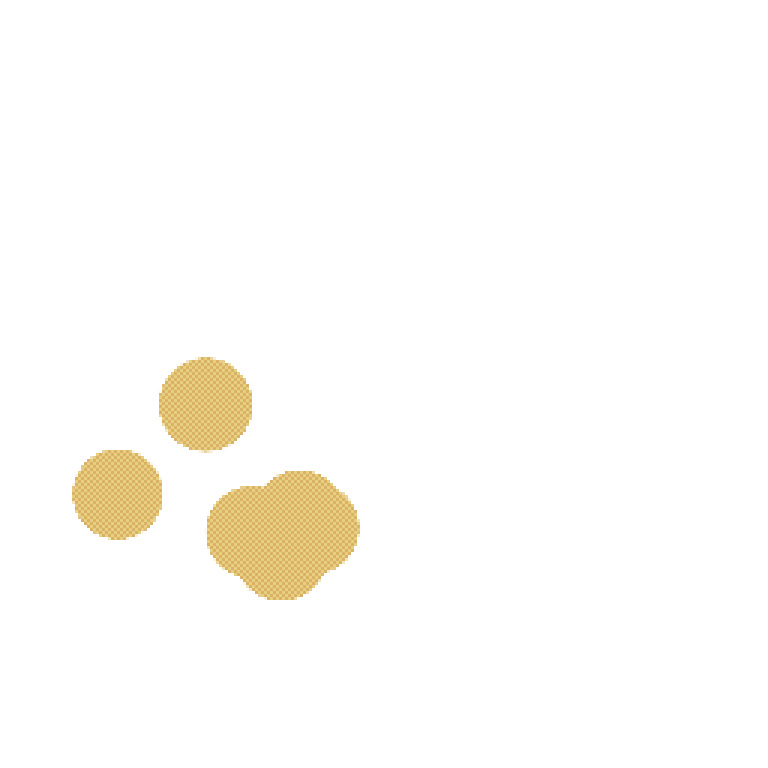
This background is drawn by a WebGL 2 fragment shader. Its source:

```glsl
#version 300 es
precision highp float;

uniform vec2 u_resolution;
out vec4 fragColor;

// Disc centres (xy) and radii (z) in canvas units
const vec3 DISCS[6] = vec3[6](
    vec3(0.268, 0.473, 0.0610),
    vec3(0.1535, 0.3565, 0.0588),
    vec3(0.328, 0.307, 0.0600),
    vec3(0.390, 0.327, 0.0608),
    vec3(0.4075, 0.3125, 0.0600),
    vec3(0.366, 0.278, 0.0605)
);

// Signed distance to the union of all discs
float discField(vec2 p) {
    float nearest = 1.0;
    for (int i = 0; i < 6; i++) {
        nearest = min(nearest, length(p - DISCS[i].xy) - DISCS[i].z);
    }
    return nearest;
}

// Fine two-tone checker with softened cell borders
float checker(vec2 cell) {
    vec2 wave = sin(3.14159 * cell);
    return clamp(0.5 + wave.x * wave.y, 0.0, 1.0);
}

void main() {
    vec2 uv = gl_FragCoord.xy / u_resolution;
    vec2 cell = uv * 256.0;

    // Sampling at cell centres gives the discs a stepped rim
    vec2 cellCentre = (floor(cell) + 0.5) / 256.0;
    float edge = 0.0008;
    float coverage = 1.0 - smoothstep(-edge, edge, discField(cellCentre));

    vec3 ochre = vec3(0.85, 0.69, 0.39);
    vec3 paleGold = vec3(0.91, 0.82, 0.51);
    vec3 gold = mix(ochre, paleGold, checker(cell));

    fragColor = vec4(mix(vec3(1.0), gold, coverage), 1.0);
}
```
